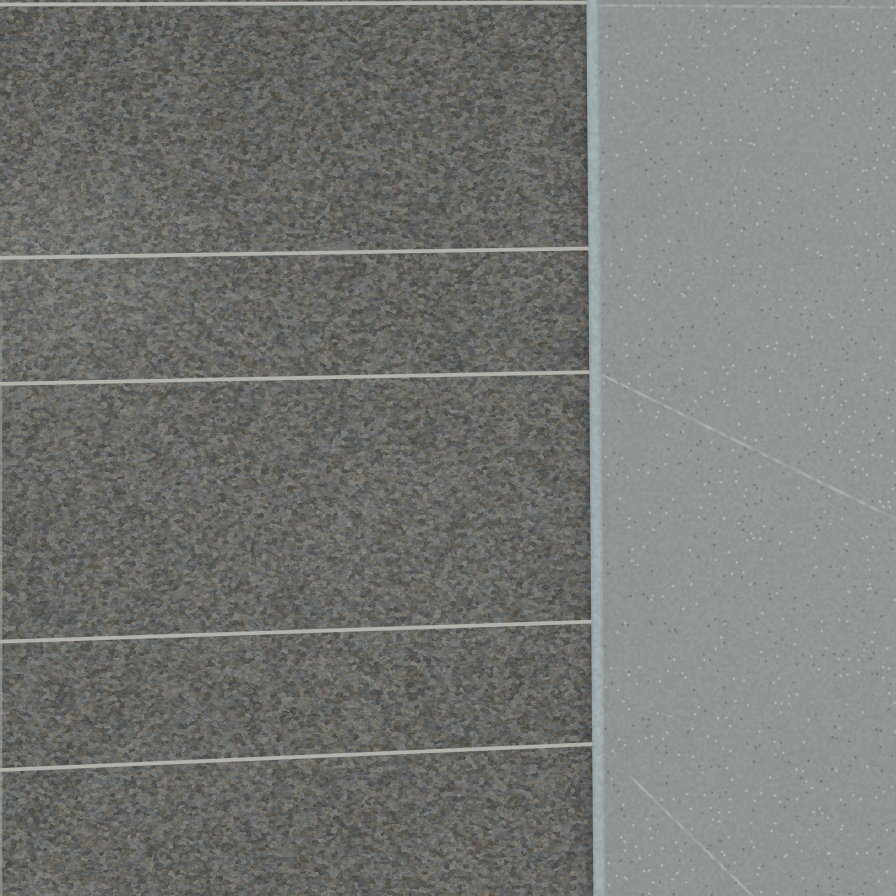
Give the GLSL for this texture, as a WebGL 2 fragment shader.

```glsl
#version 300 es
precision highp float;

uniform vec2 u_resolution;
out vec4 fragColor;

const vec3 STONE = vec3(0.395, 0.396, 0.383);
const vec3 PANEL = vec3(0.560, 0.572, 0.575);
const vec3 GROUT = vec3(0.70, 0.70, 0.675);
const vec3 TRIM = vec3(0.63, 0.675, 0.69);
const vec3 SCRATCH = vec3(0.69, 0.70, 0.70);

// Seam heights at the left border and at the trim
const vec2 SEAMS[5] = vec2[5](
    vec2(0.9950, 0.9972), vec2(0.7122, 0.7227), vec2(0.5716, 0.5846),
    vec2(0.2839, 0.3060), vec2(0.1406, 0.1693));

float hash(vec2 p) {
    vec3 q = fract(p.xyx * vec3(0.1031, 0.1030, 0.0973));
    q += dot(q, q.yzx + 33.33);
    return fract((q.x + q.y) * q.z);
}

// Cellular noise: x is the distance to the nearest point, yz are its random values
vec3 cellular(vec2 p) {
    vec2 base = floor(p);
    vec3 nearest = vec3(9.0, 0.0, 0.0);
    for (int j = -1; j <= 1; j++) {
        for (int i = -1; i <= 1; i++) {
            vec2 cell = base + vec2(i, j);
            vec2 point = cell + vec2(hash(cell + 17.0), hash(cell + 59.0));
            float d = distance(p, point);
            if (d < nearest.x) nearest = vec3(d, hash(cell + 101.0), hash(cell + 151.0));
        }
    }
    return nearest;
}

// Slow mottling from warped sines, about -1 to 1
float mottle(vec2 p) {
    float sum = 0.0, weight = 0.5;
    for (int i = 0; i < 4; i++) {
        sum += weight * sin(p.x + 1.7 * sin(p.y * 0.8)) * sin(p.y + 1.3 * sin(p.x * 0.7));
        p = mat2(1.5, 1.1, -1.1, 1.5) * p + 2.3;
        weight *= 0.65;
    }
    return sum;
}

float segment(vec2 p, vec2 a, vec2 b) {
    vec2 ab = b - a;
    return length(p - a - ab * clamp(dot(p - a, ab) / dot(ab, ab), 0.0, 1.0));
}

float stroke(float d, float halfWidth, float soft) {
    return 1.0 - smoothstep(halfWidth - soft, halfWidth + soft, abs(d));
}

float glow(vec2 p, vec2 center, vec2 size) {
    vec2 q = (p - center) / size;
    return exp(-dot(q, q));
}

// Scratch whose strength breaks up along its length
float scratch(vec2 p, vec2 a, vec2 b, float halfWidth, float soft) {
    float wear = 0.65 + 0.35 * sin(p.x * 290.0 + 2.0 * sin(p.x * 117.0));
    return wear * stroke(segment(p, a, b), halfWidth, soft);
}

vec3 stone(vec2 p, float soft) {
    vec3 grain = cellular(p * vec2(165.0, 225.0));
    vec3 fine = cellular(p * vec2(290.0, 370.0) + 40.0);
    float light = 0.13 * (grain.y - 0.5) + 0.10 * (fine.y - 0.5);
    light += 0.012 * mottle(p * 26.0) - 0.012 * smoothstep(0.7, 1.0, p.y);
    light += 0.045 * glow(p, vec2(0.04, 0.70), vec2(0.20, 0.13));
    light += 0.020 * glow(p, vec2(0.42, 0.40), vec2(0.20, 0.12));
    vec3 color = STONE + light + 0.035 * (grain.z - 0.5) * vec3(1.0, 0.1, -1.0);
    float marks = scratch(p, vec2(0.18, 0.688), vec2(0.312, 0.597), 0.0014, soft)
                + scratch(p, vec2(0.188, 0.508), vec2(0.248, 0.459), 0.0014, soft);
    return color + 0.07 * marks;
}

vec3 panel(vec2 p, float soft) {
    float light = 0.035 * (cellular(p * 270.0).y - 0.5) + 0.006 * mottle(p * 17.0);
    light += 0.015 * glow(p, vec2(0.95, 0.55), vec2(0.25, 0.4));
    // Sparse pale and dark flecks
    vec3 fleck = cellular(p * 105.0 + 7.0);
    float dotMask = stroke(fleck.x, 0.16, 105.0 * soft);
    light += dotMask * (0.11 * step(0.86, fleck.y) - 0.09 * step(fleck.y, 0.12));
    vec3 color = PANEL + light;
    float marks = scratch(p, vec2(0.673, 0.581), vec2(1.0, 0.4206), 0.0016, soft)
                + scratch(p, vec2(0.703, 0.134), vec2(0.842, -0.002), 0.0015, soft)
                + 0.8 * scratch(p, vec2(0.67, 0.994), vec2(1.0, 0.992), 0.0016, soft);
    return mix(color, SCRATCH, 0.85 * min(marks, 1.0));
}

void main() {
    vec2 p = gl_FragCoord.xy / u_resolution;
    float soft = 0.75 / min(u_resolution.x, u_resolution.y);
    float trimX = mix(0.6690, 0.6612, p.y);
    float side = p.x - trimX;

    // Stone with pale seams, shaded beside the trim
    vec3 left = stone(p, soft);
    left *= 1.0 - 0.20 * exp(-abs(side + 0.007) / 0.007);
    for (int i = 0; i < 5; i++) {
        float seamY = mix(SEAMS[i].x, SEAMS[i].y, p.x / 0.655);
        left = mix(left, GROUT, stroke(p.y - seamY, 0.0021, soft));
    }
    float border = stroke(p.x, 0.0025, soft) * (1.0 - smoothstep(0.5, 0.75, p.y));
    left = mix(left, GROUT, 0.5 * border);

    // Smooth panel and the raised vertical trim
    vec3 color = mix(left, panel(p, soft), smoothstep(-soft, soft, side));
    vec3 trim = TRIM + 0.05 * (cellular(p * 240.0).y - 0.5);
    trim -= 0.05 * smoothstep(0.002, 0.007, abs(side));
    color = mix(color, trim, stroke(side, 0.0068, soft));
    fragColor = vec4(color, 1.0);
}
```
